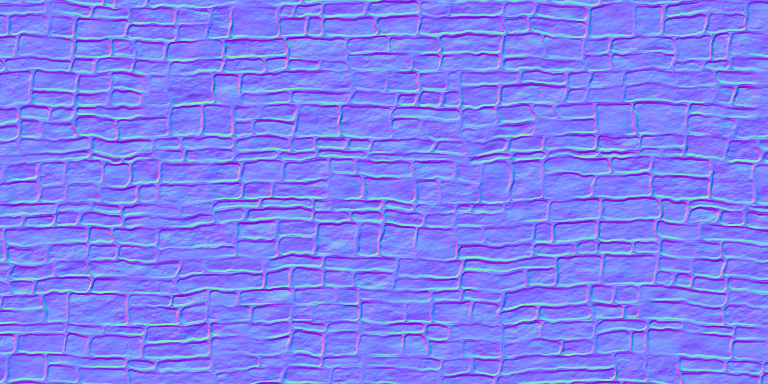
Write a Shadertoy shader that draws this texture map.

```glsl
// Tangent-space normal map of an irregular, dry-laid stone wall.

float hash(vec2 p) {
    vec3 q = fract(vec3(p.xyx) * vec3(0.1031, 0.103, 0.0973));
    q += dot(q, q.yzx + 33.33);
    return fract((q.x + q.y) * q.z);
}

float noise(vec2 p) {
    vec2 i = floor(p), f = fract(p);
    f = f * f * f * (f * (f * 6.0 - 15.0) + 10.0);
    return mix(mix(hash(i), hash(i + vec2(1, 0)), f.x),
               mix(hash(i + vec2(0, 1)), hash(i + vec2(1, 1)), f.x), f.y);
}

// Uneven 1D cells: distance to the lower end, to the upper end, cell index.
vec3 cut(float x, float seed, float jitter) {
    float i = floor(x);
    if (x < i + jitter * hash(vec2(i, seed))) i -= 1.0;
    float lower = i + jitter * hash(vec2(i, seed));
    float upper = i + 1.0 + jitter * hash(vec2(i + 1.0, seed));
    return vec3(x - lower, upper - x, i);
}

// Divides a span at the fraction t: new end distances and the chosen half.
vec3 split(vec2 ends, float t) {
    float k = t * (ends.x + ends.y);
    return ends.x < k ? vec3(ends.x, k - ends.x, 0.0) : vec3(ends.x - k, ends.y, 1.0);
}

// Chiselled face: slanted, horizontally stretched noise octaves.
float faceRelief(vec2 p) {
    float sum = 0.0, amp = 0.0036;
    p = vec2(0.55 * p.x + 0.3 * p.y, p.y - 0.2 * p.x) * 30.0;
    for (int i = 0; i < 4; i++) {
        sum += amp * (noise(p) - 0.5);
        p = mat2(0.96, 0.28, -0.28, 0.96) * p * 2.0 + 17.3;
        amp *= 0.52;
    }
    return sum;
}

float wallHeight(vec2 p) {
    // Wavy bedding lines and ragged stone outlines
    vec2 q = p;
    q.y += 0.03 * noise(p * vec2(2.5, 3.0)) + 0.014 * noise(p * vec2(13.0, 9.0) + 5.0);
    q.x += 0.016 * noise(p * vec2(9.0, 22.0) + 40.0);
    q += 0.0045 * vec2(noise(p * 50.0 + 9.0), noise(p * 50.0 + 70.0));

    // Courses, then segments along each course
    vec3 course = cut(q.y * 12.0 + 30.0, 3.0, 0.35);
    vec3 segment = cut(q.x * 5.0 + 20.0 + 7.7 * hash(vec2(course.z, 8.0)), course.z, 0.6);
    vec2 yEnds = course.xy / 12.0, xEnds = segment.xy / 5.0;
    vec2 id = vec2(segment.z, course.z * 5.0);

    // Most segments hold two layers, the others one tall row
    bool layered = hash(id + 61.0) < 0.83;
    if (layered) {
        float level = 0.38 + 0.24 * hash(vec2(course.z, 21.0)) + 0.26 * (hash(id + 13.0) - 0.5);
        vec3 layer = split(yEnds, level);
        yEnds = layer.xy;
        id.y += 1.0 + layer.z;
    }
    // Upright joint inside the layer
    if (!layered || hash(id + 27.0) < 0.75) {
        vec3 stone = split(xEnds, 0.3 + 0.4 * hash(id + 35.0));
        xEnds = stone.xy;
        id.x += 0.5 * stone.z;
    }
    id = id * 2.0 + 100.0;

    // Rounded stone outline, each side set back a little differently
    float radius = 0.012;
    vec2 xInset = xEnds - 0.002 * vec2(hash(id + 71.0), hash(id + 72.0));
    vec2 yInset = yEnds - 0.002 * vec2(hash(id + 73.0), hash(id + 74.0));
    vec2 inset = vec2(min(xInset.x, xInset.y), min(yInset.x, yInset.y));
    float edge = radius - length(max(radius - inset, 0.0));
    float bevel = smoothstep(0.0, 0.0045 + 0.004 * noise(p * 22.0 + 3.0), edge);

    // Face: tilt, rough relief and scattered pits
    float tilt = 0.05 * (hash(id + 4.0) - 0.5) * (yEnds.x - yEnds.y)
               + 0.02 * (hash(id + 6.0) - 0.5) * (xEnds.x - xEnds.y);
    float relief = faceRelief(p + 3.0 * hash(id)) * (0.8 + 0.8 * hash(id + 2.0));
    float pits = smoothstep(0.78, 0.95, noise(p * 85.0)) * smoothstep(0.5, 0.8, noise(p * 6.0 + 11.0));

    // Joint depth fades in and out along the lines
    float rise = mix(0.0016, 0.0058, smoothstep(0.15, 0.85, noise(p * 15.0 + 50.0)));
    return bevel * (rise + tilt - 0.001 * pits) + mix(0.4, 1.0, bevel) * relief;
}

void mainImage(out vec4 fragColor, in vec2 fragCoord) {
    vec2 p = fragCoord / iResolution.y;
    vec2 e = vec2(0.0014, 0.0);
    vec2 slope = vec2(wallHeight(p + e.xy) - wallHeight(p - e.xy),
                      wallHeight(p + e.yx) - wallHeight(p - e.yx)) / (2.0 * e.x);

    // Red faces right, green faces down
    vec3 normal = normalize(vec3(-0.7 * slope.x, 1.1 * slope.y, 1.0));
    fragColor = vec4(0.5 + 0.5 * normal, 1.0);
}
```
